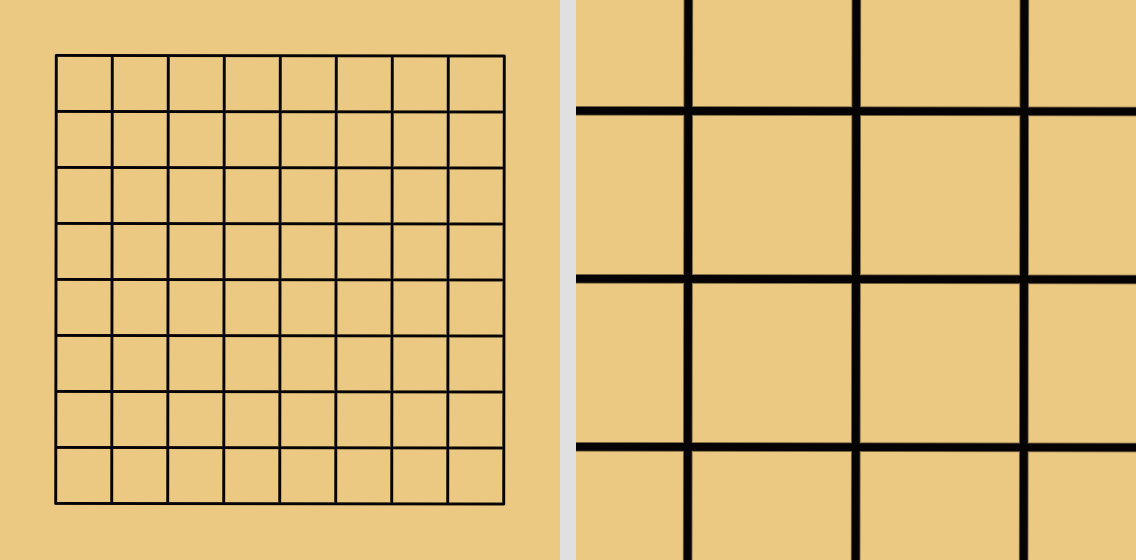
Left: the whole. Right: its middle third, enlarged.
A WebGL 1 fragment shader for this pattern:

```glsl
precision highp float;
// Draws a plain eight by eight board of thin dark lines on tan, turned very slightly.

uniform vec2 u_resolution;

const vec3 BOARD_COLOR = vec3(0.92, 0.79, 0.51);
const vec3 LINE_COLOR = vec3(0.02, 0.01, 0.01);
const vec2 GRID_CENTER = vec2(0.5, 0.5005);
const float CELLS = 8.0;         // cells across and down
const float PITCH = 0.1;         // cell size, in canvas units
const float LINE_WIDTH = 0.0052;
const float TILT = 0.0013;       // clockwise turn, in radians
const float SOFTNESS = 0.0011;   // width of the blurred line edge

// Distance to the nearest line of a set spaced along x, with round ends in y.
float lineSetDistance(vec2 p) {
  float halfCells = 0.5 * CELLS;
  float index = clamp(floor(p.x / PITCH + 0.5), -halfCells, halfCells);
  float across = p.x - index * PITCH;
  float beyondEnd = max(abs(p.y) - halfCells * PITCH, 0.0);
  return length(vec2(across, beyondEnd));
}

void main() {
  float canvasSize = min(u_resolution.x, u_resolution.y);
  vec2 canvas = (gl_FragCoord.xy - 0.5 * u_resolution) / canvasSize + 0.5;

  // Board coordinates, centered and turned
  vec2 p = canvas - GRID_CENTER;
  float c = cos(TILT);
  float s = sin(TILT);
  p = vec2(c * p.x - s * p.y, s * p.x + c * p.y);

  // Both line directions, with edges at least one pixel soft
  float gridDistance = min(lineSetDistance(p), lineSetDistance(p.yx));
  float edge = max(SOFTNESS, 1.0 / canvasSize);
  float ink = clamp(0.5 - (gridDistance - 0.5 * LINE_WIDTH) / edge, 0.0, 1.0);

  gl_FragColor = vec4(mix(BOARD_COLOR, LINE_COLOR, ink), 1.0);
}
```
